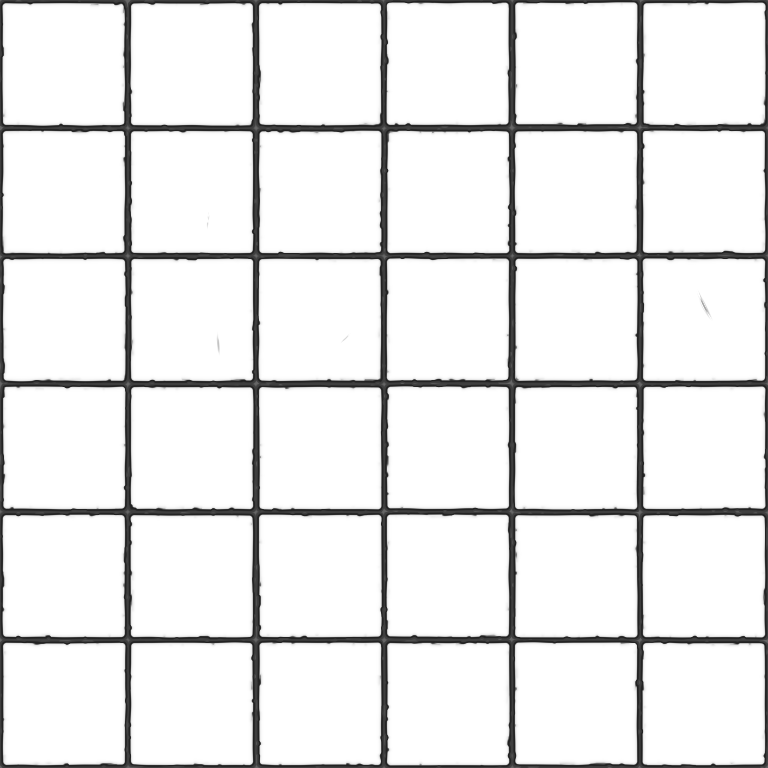
A WebGL 2 fragment shader for this pattern:

```glsl
#version 300 es
precision highp float;
precision highp int;

uniform vec2 u_resolution;
out vec4 fragColor;

// Layout, lengths in tile widths
const float TILES = 6.0;
const float HALF_GAP = 0.0235;
const float CORNER_RADIUS = 0.028;
const float TILE_JITTER = 0.003;
const float EDGE_SOFTNESS = 0.0045;

// Edge roughness: noise cells across the canvas, whole numbers so it wraps
const float WAVE_FREQ = 36.0;
const float NICK_FREQ = 126.0;
const float WAVE_AMOUNT = 0.007;
const float NICK_AMOUNT = 0.012;

// Scuff marks
const int SCUFF_COUNT = 4;
const float SCUFF_LENGTH = 0.15;
const float SCUFF_WIDTH = 0.022;
const float SCUFF_STRENGTH = 0.55;

// Colours
const vec3 TILE_WHITE = vec3(1.0);
const vec3 EDGE_SHADE = vec3(0.80);
const vec3 GROUT_RIM = vec3(0.135);
const vec3 GROUT_CORE = vec3(0.245);
const vec3 GROUT_CROSSING = vec3(0.40);
const vec3 SCUFF_GREY = vec3(0.38);

// Integer hash of a lattice point and a seed, three values in 0..1
vec3 hash3(vec2 cell, float seed) {
    uvec3 v = uvec3(cell.x, cell.y, seed) * 1664525u + 1013904223u;
    v.x += v.y * v.z; v.y += v.z * v.x; v.z += v.x * v.y;
    v ^= v >> 16u;
    v.x += v.y * v.z; v.y += v.z * v.x; v.z += v.x * v.y;
    return vec3(v >> 8u) / 16777216.0;
}

// Value noise in 0..1 that repeats after period cells
float wrapNoise(vec2 p, float period, float seed) {
    vec2 i = floor(p);
    vec2 f = p - i;
    f = f * f * (3.0 - 2.0 * f);
    vec2 lo = mod(i, period);
    vec2 hi = mod(i + 1.0, period);
    float bottom = mix(hash3(lo, seed).x, hash3(vec2(hi.x, lo.y), seed).x, f.x);
    float top = mix(hash3(vec2(lo.x, hi.y), seed).x, hash3(hi, seed).x, f.x);
    return mix(bottom, top, f.y);
}

float roundedBox(vec2 p, vec2 halfSize, float radius) {
    vec2 q = abs(p) - halfSize + radius;
    return length(max(q, 0.0)) + min(max(q.x, q.y), 0.0) - radius;
}

// Depth inside the tile: positive on the glaze, negative in the grout
float tileDepth(vec2 uv) {
    vec2 id = mod(floor(uv * TILES), TILES);
    vec2 local = fract(uv * TILES) - 0.5;
    float seed = id.x + id.y * TILES + 1.0;
    vec2 shift = (hash3(id, 91.0).xy - 0.5) * 2.0 * TILE_JITTER;
    float depth = -roundedBox(local - shift, vec2(0.5 - HALF_GAP), CORNER_RADIUS);
    float wave = wrapNoise(uv * WAVE_FREQ, WAVE_FREQ, seed) - 0.5;
    float nick = smoothstep(0.6, 1.0, wrapNoise(uv * NICK_FREQ, NICK_FREQ, seed + 50.0));
    return depth + WAVE_AMOUNT * wave - NICK_AMOUNT * nick;
}

// A few streaky slanted marks, each fainter and shorter than the last
float scuffs(vec2 uv) {
    float mask = 0.0;
    for (int i = 0; i < SCUFF_COUNT; i++) {
        float n = float(i);
        vec3 place = hash3(vec2(n, 7.0), 17.0);
        vec3 shape = hash3(vec2(n, 3.0), 29.0);
        vec2 center = floor(place.xy * TILES) + 0.25 + 0.5 * shape.xy;
        vec2 p = mod(uv * TILES - center + 0.5 * TILES, TILES) - 0.5 * TILES;
        float angle = mix(0.7, 2.4, place.z);
        vec2 along = vec2(cos(angle), sin(angle));
        vec2 q = vec2(dot(p, along), dot(p, vec2(-along.y, along.x)));
        float size = 1.0 / (1.0 + 0.45 * n);
        q.x /= SCUFF_LENGTH * size;
        q.y = q.y / (SCUFF_WIDTH * size) + 0.8 * q.x * q.x * (shape.z - 0.5);
        float streak = wrapNoise(q * vec2(1.5, 2.5) + 64.0, 128.0, n + 200.0);
        float body = 1.0 - smoothstep(0.2, 1.0, length(q));
        mask = max(mask, body * smoothstep(0.2, 0.7, streak) * size);
    }
    return mask * SCUFF_STRENGTH;
}

void main() {
    vec2 uv = gl_FragCoord.xy / u_resolution;
    float pixel = TILES / min(u_resolution.x, u_resolution.y);
    float depth = tileDepth(uv);

    // Grout: dark rims, grey core, paler crossings
    vec3 grout = mix(GROUT_RIM, GROUT_CORE, smoothstep(0.009, 0.021, -depth));
    grout = mix(grout, GROUT_CROSSING, smoothstep(0.025, 0.043, -depth));

    // Glaze: soft shade along the edge, then plain white with scuffs
    vec3 glaze = mix(TILE_WHITE, EDGE_SHADE, exp(-max(depth, 0.0) / 0.008));
    glaze = mix(glaze, SCUFF_GREY, scuffs(uv));

    float soft = max(EDGE_SOFTNESS, 0.7 * pixel);
    fragColor = vec4(mix(grout, glaze, smoothstep(-soft, soft, depth)), 1.0);
}
```
